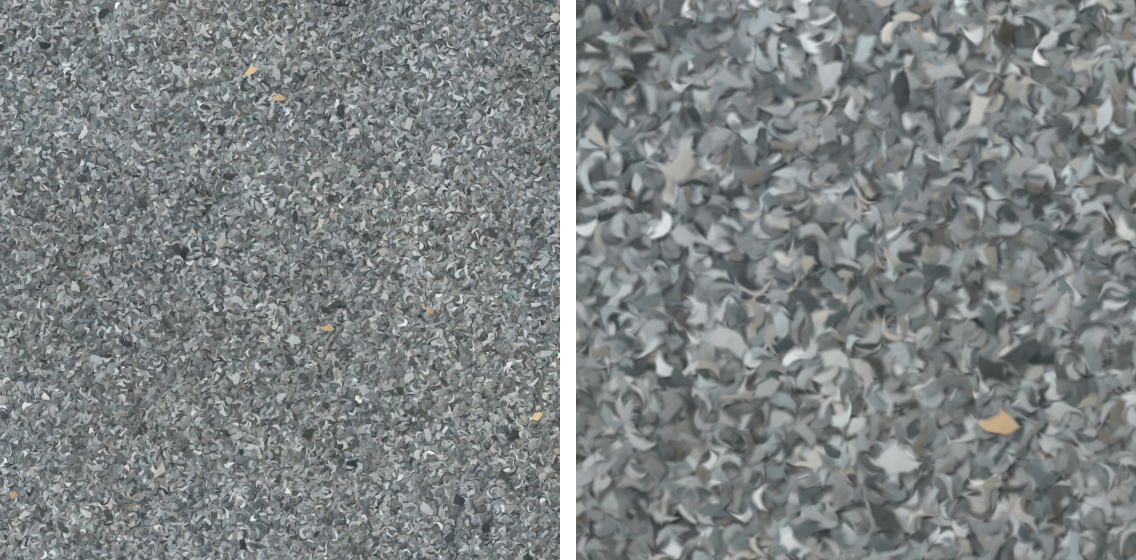
Left, the full canvas; right, a detail of the centre.
Give the GLSL for this texture, as a WebGL 2 fragment shader.

```glsl
#version 300 es
precision highp float;
// Weathered grey aggregate: layers of small bent stone flakes laid over each
// other, then sparse larger pebbles. Each flake is a warped, rotated box with
// a cut corner, its own shade and tint, and a faint shadow on its lower right.

#define FLAKE_LAYERS 7
#define FLAKE_GRID 45.0
#define PEBBLE_GRID 29.0
#define PEBBLE_DENSITY 0.13
#define MEAN_SHADE 0.532
#define SHADE_SPREAD 0.285
#define SHADOW 0.23
#define EDGE 0.0018
#define WARP 0.0042
#define STAIN 0.12

uniform vec2 u_resolution;
out vec4 fragColor;

// Three random values in 0..1 for a cell and a seed.
vec3 hash3(vec2 cell, int seed) {
  uvec3 v = uvec3(ivec3(ivec2(cell) + 4096, seed + 17));
  v = v * 1664525u + 1013904223u;
  v.x += v.y * v.z; v.y += v.z * v.x; v.z += v.x * v.y;
  v ^= v >> 16u;
  v.x += v.y * v.z; v.y += v.z * v.x; v.z += v.x * v.y;
  return vec3(v >> 8u) / 16777216.0;
}

// Smooth value noise, two channels centred on zero.
vec2 noise2(vec2 p, int seed) {
  vec2 i = floor(p), f = fract(p);
  f = f * f * (3.0 - 2.0 * f);
  vec2 low = mix(hash3(i, seed).xy, hash3(i + vec2(1, 0), seed).xy, f.x);
  vec2 high = mix(hash3(i + vec2(0, 1), seed).xy, hash3(i + vec2(1, 1), seed).xy, f.x);
  return mix(low, high, f.y) - 0.5;
}

// Approximate distance to a bent box with one slanted corner cut.
float stoneDistance(vec2 q, vec2 halfSize, float bend, float cut) {
  q.y += bend * (q.x * q.x / halfSize.x - 0.3 * halfSize.x);
  q.x += 0.4 * cut * q.y;
  vec2 d = abs(q) - halfSize;
  float box = length(max(d, 0.0)) + min(max(d.x, d.y), 0.0);
  vec2 cutNormal = normalize(vec2(0.7, 0.9 * sign(cut)));
  float corner = dot(q, cutNormal) - 0.5 * (halfSize.x + halfSize.y) * (1.0 - 0.3 * abs(cut));
  return max(box, corner);
}

// Grey value to slightly cool grey, pushed towards tan or blue-green.
vec3 stoneColour(float shade, float tint) {
  vec3 grey = shade + vec3(-0.016, 0.006, 0.008);
  vec3 cool = vec3(-0.02, 0.005, 0.009) * smoothstep(0.45, 0.0, tint);
  vec3 warm = vec3(0.035, 0.01, -0.025) * smoothstep(0.78, 1.0, tint);
  return grey + cool + warm;
}

// Lay one jittered grid of stones over the colour so far.
vec3 layStones(vec3 colour, vec2 p, float grid, int layer, bool pebbles) {
  vec2 home = floor(p * grid);
  for (int k = 0; k < 9; k++) {
    vec2 cell = home + vec2(k % 3 - 1, k / 3 - 1);
    vec3 place = hash3(cell, layer * 3);
    vec3 form = hash3(cell, layer * 3 + 1);
    vec3 look = hash3(cell, layer * 3 + 2);
    if (pebbles && fract(place.z * 37.0) > PEBBLE_DENSITY) continue;

    vec2 r = p - (cell + place.xy) / grid;
    float angle = 6.2832 * place.z;
    vec2 axis = vec2(cos(angle), sin(angle));
    vec2 q = vec2(dot(r, axis), dot(r, vec2(-axis.y, axis.x)));

    vec2 halfSize = vec2(mix(0.22, 0.62, form.x), mix(0.1, 0.27, form.y));
    float bend = (form.z - 0.5) * 1.3;
    float shade = MEAN_SHADE + SHADE_SPREAD * (look.x + look.y - 1.0)
                + 0.18 * pow(form.z, 9.0);
    float tint = look.z;
    if (pebbles) {
      bool dark = look.x < 0.3;
      halfSize = vec2(mix(0.17, 0.32, form.x), mix(0.14, 0.22, form.y));
      bend *= 0.3;
      shade = dark ? 0.22 + 0.1 * look.y : 0.62 + 0.16 * look.y;
      tint = dark ? 0.5 : 0.25 + 0.75 * look.z;
    }
    halfSize /= grid;

    float d = stoneDistance(q, halfSize, bend, 2.0 * fract(look.z * 29.0) - 1.0);
    float side = dot(r, vec2(0.7, -0.7)) / (length(r) + 0.0005);
    float shadow = max(side, 0.0) * smoothstep(0.0045, 0.0, d);
    colour *= 1.0 - SHADOW * shadow;

    float facet = 0.035 * dot(q / halfSize, look.yx - 0.5) - 0.02 * side;
    vec3 stone = stoneColour(clamp(shade + facet, 0.2, 0.88), tint);
    if (pebbles && look.z > 0.95 && look.x > 0.3) stone *= vec3(1.06, 0.93, 0.77);
    colour = mix(colour, stone, smoothstep(EDGE, -EDGE, d));
  }
  return colour;
}

void main() {
  vec2 p = gl_FragCoord.xy / min(u_resolution.x, u_resolution.y);
  vec2 warped = p + WARP * noise2(p * 80.0, 101) + 0.4 * WARP * noise2(p * 160.0, 102);

  // Dark bed between the flakes.
  vec3 colour = stoneColour(0.43 + 0.2 * noise2(p * 100.0, 103).x, 0.5);

  // Flakes, finer towards the top layers, then pebbles.
  for (int i = 0; i < FLAKE_LAYERS; i++) {
    colour = layStones(colour, warped, FLAKE_GRID + 4.0 * float(i), i + 1, false);
  }
  colour = layStones(colour, warped, PEBBLE_GRID, 20, true);

  // Fine grain and broad uneven staining.
  colour += 0.025 * noise2(p * 240.0, 104).x;
  vec2 stain = noise2(p * 5.0, 105) + 0.7 * noise2(p * 14.0, 106);
  colour *= 1.0 + STAIN * stain.x;
  colour += vec3(0.012, 0.003, -0.012) * stain.y;
  fragColor = vec4(clamp(colour, 0.0, 1.0), 1.0);
}
```
